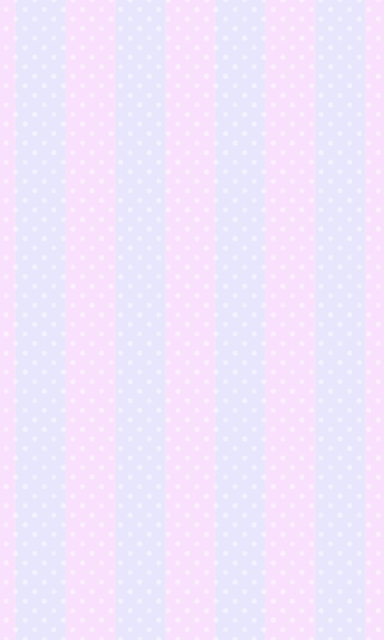
This pattern is drawn by a Shadertoy shader. Its source:

```glsl
// Wide pastel stripes, lavender and pink, under a staggered lattice of small pale dots.
// Stripes come from a folded period; dots from two interleaved square grids, with
// slightly wobbly outlines and uneven chalky paint made of layered sines.

float hash(vec2 id) {
    return fract(sin(dot(id, vec2(12.99, 78.23))) * 43758.5);
}

// Soft layered sines, roughly -1 to 1
float mottle(vec2 p) {
    return 0.5 * sin(p.x + 1.7 * sin(p.y * 0.8)) + 0.5 * sin(p.y * 1.3 + 1.4 * sin(p.x * 0.9));
}

// Offset from the nearest dot centre, in lattice cells
vec2 nearestDot(vec2 cell) {
    vec2 corner = fract(cell + 0.5) - 0.5;
    vec2 centre = fract(cell) - 0.5;
    return dot(corner, corner) < dot(centre, centre) ? corner : centre;
}

void mainImage(out vec4 fragColor, in vec2 fragCoord) {
    // Canvas width is one unit, y runs down from the top edge
    vec2 p = vec2(fragCoord.x, iResolution.y - fragCoord.y) / iResolution.x;
    float pixel = 1.0 / iResolution.x;

    // Stripes: distance from the nearest lavender centre line
    float period = 0.2604;
    float edge = abs(mod(p.x - 0.1054 + 0.5 * period, period) - 0.5 * period) - 0.25 * period;
    float pinkness = smoothstep(-pixel, pixel, edge);
    vec3 color = mix(vec3(0.905, 0.900, 0.988), vec3(0.975, 0.878, 0.990), pinkness);

    // Faint pale seam where the stripes meet
    color = mix(color, vec3(0.96, 0.92, 0.99), 0.3 * (1.0 - smoothstep(0.0, 2.0 * pixel, abs(edge))));

    // Dots: staggered lattice with a small wobble in each outline
    float pitch = 0.0497;
    vec2 cell = (p - vec2(0.339, 0.6957)) / pitch;
    vec2 offset = nearestDot(cell);
    float seed = hash(round(2.0 * (cell - offset)));
    float angle = atan(offset.y, offset.x);
    float radius = 0.0067 + 0.0003 * sin(3.0 * angle + 6.28 * seed) + 0.0004 * (seed - 0.5);
    float dist = length(offset) * pitch - radius;
    float cover = 1.0 - smoothstep(-pixel, pixel, dist);

    // Chalky paint, varying within and between dots
    float paint = 0.5 + 0.1 * mottle(p * 900.0 + 20.0 * seed) + 0.12 * (seed - 0.5);
    color = mix(color, vec3(0.995, 0.99, 1.0), cover * paint);

    fragColor = vec4(color, 1.0);
}
```
